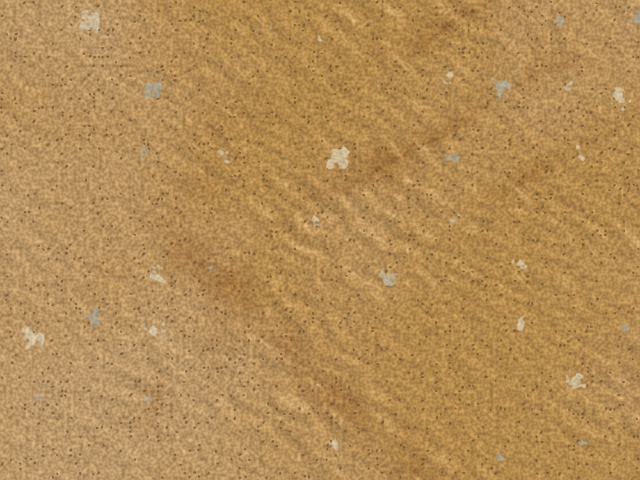
Give the GLSL for this texture, as a Shadertoy shader.

```glsl
// Weathered golden sandstone: fine grain, slanted tool marks, rusty veins and lichen flecks.

#define GRAIN_SCALE 150.0
#define GRAIN_CONTRAST 0.17
#define MARK_SCALE vec2(15.0, 38.0)
#define MARK_ANGLE -0.52
#define MARK_DEPTH 0.10
#define PIT_SCALE 105.0
#define PIT_SHARE 0.10
#define LICHEN_SCALE 8.0
#define LICHEN_SHARE 0.42
#define VEIN_SLOPE 0.54
#define STAIN_STRENGTH 0.62

const vec3 PALE_SAND = vec3(0.735, 0.595, 0.415);
const vec3 GOLD_SAND = vec3(0.700, 0.535, 0.300);
const vec3 RUST = vec3(0.575, 0.385, 0.185);
const vec3 CREAM = vec3(0.850, 0.725, 0.540);
const vec3 PIT_BROWN = vec3(0.370, 0.265, 0.150);
const vec3 LICHEN_WHITE = vec3(0.830, 0.770, 0.650);
const vec3 LICHEN_GREY = vec3(0.650, 0.640, 0.580);

vec3 hash3(vec2 p) {
    vec3 q = fract(p.xyx * vec3(0.1031, 0.1030, 0.0973));
    q += dot(q, q.yxz + 33.33);
    return fract((q.xxy + q.yzz) * q.zyx);
}

float cornerSlope(vec2 cell, vec2 offset) {
    float a = 6.2832 * hash3(cell).x;
    return dot(vec2(cos(a), sin(a)), offset);
}

// Gradient noise, roughly -1 to 1
float noise(vec2 p) {
    vec2 i = floor(p), f = p - i, e = vec2(1.0, 0.0);
    vec2 u = f * f * f * (f * (f * 6.0 - 15.0) + 10.0);
    float low = mix(cornerSlope(i, f), cornerSlope(i + e, f - e), u.x);
    float high = mix(cornerSlope(i + e.yx, f - e.yx), cornerSlope(i + 1.0, f - 1.0), u.x);
    return 1.5 * mix(low, high, u.y);
}

float fbm(vec2 p) {
    float sum = 0.0, amp = 0.6;
    for (int i = 0; i < 4; i++) {
        sum += amp * noise(p);
        p = mat2(1.6, 1.2, -1.2, 1.6) * p + 7.3;
        amp *= 0.5;
    }
    return sum;
}

// Rusty veins rising to the right, plus a broad band falling across the middle
float stains(vec2 p) {
    vec2 w = p + 0.045 * vec2(fbm(p * 4.0 + 3.0), fbm(p * 4.0 + 19.0));
    float total = 0.0;
    for (int i = 0; i < 3; i++) {
        float k = float(i);
        float d = w.y - VEIN_SLOPE * w.x - 0.03 - 0.205 * k;
        float halo = exp(-pow(abs(d - 0.012) / (0.020 + 0.010 * k), 2.0));
        float core = exp(-pow(d / 0.006, 2.0));
        float broken = smoothstep(-0.35, 0.4, noise(p * 5.0 + k * 11.0));
        total += (0.42 * halo + 0.50 * core) * broken * smoothstep(0.52, 0.75, p.x);
    }
    float across = (w.y + 1.1 * w.x - 0.935) / 1.49;
    float band = exp(-pow(across / 0.042, 2.0)) * smoothstep(0.62, 0.45, p.y);
    float cloud = smoothstep(0.15, 0.8, fbm(p * 3.2 + 41.0));
    return total + band * (0.55 + 0.5 * noise(p * 8.0)) + 0.5 * cloud;
}

// Slope of the stretched ridges, positive where they face the light
float toolMarks(vec2 p) {
    float c = cos(MARK_ANGLE), s = sin(MARK_ANGLE);
    vec2 q = vec2(c * p.x + s * p.y, c * p.y - s * p.x) * MARK_SCALE;
    q += 0.45 * vec2(noise(p * 13.0), noise(p * 13.0 + 31.0));
    float ridge = noise(q) - noise(q + vec2(0.1, 0.38));
    return ridge * (0.85 + 0.5 * noise(p * 3.0 + 5.0)) * mix(0.65, 1.1, smoothstep(0.1, 0.7, p.x));
}

// Small dark holes, one possible in each cell
float pits(vec2 p) {
    vec2 q = p * PIT_SCALE + 0.3 * noise(p * 60.0);
    vec3 h = hash3(floor(q) + 71.0);
    float d = length(fract(q) - 0.35 - 0.3 * h.xy);
    return step(h.z, PIT_SHARE) * smoothstep(0.42, 0.12, d);
}

// Crumbly patches: x is coverage, y is greyness
vec2 lichen(vec2 p) {
    vec2 q = p * LICHEN_SCALE;
    vec3 h = hash3(floor(q) + 137.0), k = hash3(floor(q) + 211.0);
    float radius = mix(0.04, 0.17, k.x * k.x);
    float d = length(fract(q) - 0.28 - 0.44 * h.xy) - radius;
    d += 0.13 * noise(p * 62.0) + 0.05 * noise(p * 125.0);
    return vec2(step(h.z, LICHEN_SHARE) * smoothstep(0.02, -0.05, d), k.y);
}

void mainImage(out vec4 fragColor, in vec2 fragCoord) {
    vec2 p = fragCoord / iResolution.y;

    // Broad tint
    float gold = 0.5 + 0.55 * fbm(p * 2.3 + 9.0) + 0.35 * sin(2.6 * p.x + 1.3 * p.y - 1.6);
    vec3 color = mix(PALE_SAND, GOLD_SAND, smoothstep(0.0, 1.0, gold));
    color = mix(color, RUST, STAIN_STRENGTH * clamp(stains(p), 0.0, 1.0));

    // Tool marks
    float marks = toolMarks(p);
    color *= 1.0 + MARK_DEPTH * clamp(marks, -1.0, 1.0);
    color = mix(color, CREAM, 0.5 * smoothstep(0.35, 1.1, marks));

    // Sand grains and pits
    float grain = noise(p * GRAIN_SCALE) + 0.6 * noise(p * GRAIN_SCALE * 0.53 + 17.0);
    color *= 1.0 + GRAIN_CONTRAST * grain * vec3(0.85, 1.0, 1.2);
    color = mix(color, CREAM, 0.35 * smoothstep(0.45, 1.0, noise(p * 115.0 + 53.0)));
    color = mix(color, PIT_BROWN, 0.6 * pits(p));

    // Lichen
    vec2 patchy = lichen(p);
    vec3 crust = mix(LICHEN_WHITE, LICHEN_GREY, smoothstep(0.3, 0.7, patchy.y));
    color = mix(color, crust * (1.0 + 0.1 * grain), 0.8 * patchy.x);

    fragColor = vec4(clamp(color, 0.0, 1.0), 1.0);
}
```
